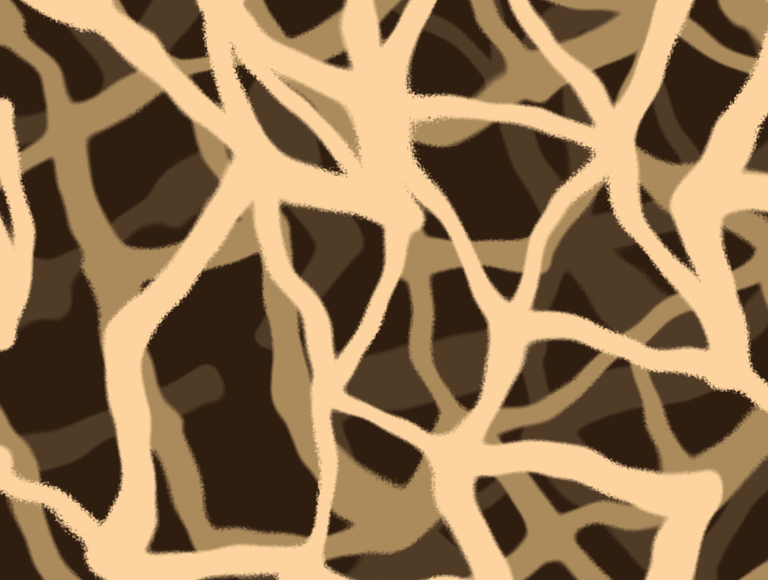
Give the GLSL for this pattern, as a Shadertoy shader.

```glsl
// Three stacked layers of tangled, branching strands over a dark ground.
// Each layer is a jittered grid of nodes joined by random rounded links, blended
// at the joints, bent by gradient noise and given a soft, slightly grainy edge.

#define SPACING     0.305  // node distance of the front layer, in canvas heights
#define THIN        0.056  // smallest strand radius, in node distances
#define THICK       0.132  // largest strand radius, in node distances
#define JITTER      0.66   // scatter of the nodes inside their cells
#define WEB         0.018  // rounding where strands meet
#define BEND        0.070  // strength of the slow bending
#define WOBBLE      0.014  // strength of the small bending
#define SOFTNESS    0.0050 // half width of the strand edges
#define GRAIN       0.0060 // roughness of the strand edges
#define GRAIN_SCALE 210.0  // grains per canvas height

const vec3 GROUND = vec3(0.185, 0.118, 0.062);
const vec3 BACK   = vec3(0.310, 0.230, 0.150);
const vec3 MIDDLE = vec3(0.670, 0.540, 0.360);
const vec3 FRONT  = vec3(0.992, 0.832, 0.622);

vec2 hash2(vec2 p) {
    vec3 q = fract(vec3(p.xyx) * vec3(0.1031, 0.1030, 0.0973));
    q += dot(q, q.yzx + 33.33);
    return fract((q.xx + q.yz) * q.zy);
}

// Gradient noise, roughly -0.7 to 0.7
float corner(vec2 cell, vec2 offset) {
    float angle = 6.2832 * hash2(cell).x;
    return dot(vec2(cos(angle), sin(angle)), offset);
}

float noise(vec2 p) {
    vec2 i = floor(p), f = fract(p);
    vec2 u = f * f * f * (f * (f * 6.0 - 15.0) + 10.0);
    vec2 e = vec2(1.0, 0.0);
    float low  = mix(corner(i, f), corner(i + e.xy, f - e.xy), u.x);
    float high = mix(corner(i + e.yx, f - e.yx), corner(i + e.xx, f - e.xx), u.x);
    return mix(low, high, u.y);
}

vec2 noise2(vec2 p) {
    return vec2(noise(p + 40.0), noise(p + vec2(91.3, 67.1)));
}

vec2 node(vec2 id) {
    return id + 0.5 + JITTER * (hash2(id) - 0.5);
}

// Distance to a rounded link that flares a little at both ends
float link(vec2 p, vec2 a, vec2 b, float radius) {
    vec2 ab = b - a;
    float t = clamp(dot(p - a, ab) / dot(ab, ab), 0.0, 1.0);
    float flare = 2.0 * t - 1.0;
    return length(p - a - t * ab) - radius * (0.94 + 0.12 * flare * flare);
}

// Smooth union of all links near p, in node distances
float network(vec2 p, float girth) {
    vec2 base = floor(p);
    float sum = 1e-9;
    for (int y = -2; y <= 2; y++)
    for (int x = -2; x <= 2; x++) {
        vec2 id = base + vec2(x, y);
        vec2 start = node(id);
        for (int k = 0; k < 3; k++) {
            // Upward, sideways and diagonal links, the last ones rarer and thinner
            vec2 stride = k == 0 ? vec2(0, 1) : k == 1 ? vec2(1, 0) : vec2(1, -1);
            float chance = k == 0 ? 0.88 : k == 1 ? 0.66 : 0.34;
            vec2 h = hash2(id + 37.0 * float(k + 1));
            if (h.x > chance) continue;
            float size = k == 2 ? 0.2 * h.y : h.y * sqrt(h.y);
            float radius = girth * mix(THIN, THICK, size);
            sum += exp(-link(p, start, node(id + stride), radius) / WEB);
        }
    }
    return -WEB * log(sum);
}

// Coverage of one layer at p, with its own scale, girth, turn, seed and grain
float strands(vec2 p, float spacing, float girth, float turn, float seed, float grain) {
    vec2 q = p + seed;
    vec2 bent = p + BEND * noise2(q * 4.0) + WOBBLE * noise2(q * 12.0);
    float c = cos(turn), s = sin(turn);
    vec2 grid = mat2(c, s, -s, c) * bent / spacing + 5.0 * seed + 60.0;
    float d = network(grid, girth) * spacing;

    // Grain gathers in patches along the edges
    float patchy = smoothstep(-0.1, 0.35, noise(q * 5.0));
    d += grain * GRAIN * (0.3 + patchy) * noise(q * GRAIN_SCALE);

    float soft = max(SOFTNESS, 0.8 / iResolution.y);
    return smoothstep(soft, -soft, d);
}

void mainImage(out vec4 fragColor, in vec2 fragCoord) {
    vec2 p = fragCoord / iResolution.y;
    vec3 color = GROUND;
    color = mix(color, BACK,   strands(p, SPACING * 0.84, 1.34, 0.95, 23.0, 0.4));
    color = mix(color, MIDDLE, strands(p, SPACING * 0.82, 1.20, -0.45, 11.0, 0.5));
    color = mix(color, FRONT,  strands(p, SPACING, 1.03, 0.3, 4.0, 1.0));
    fragColor = vec4(color, 1.0);
}
```
